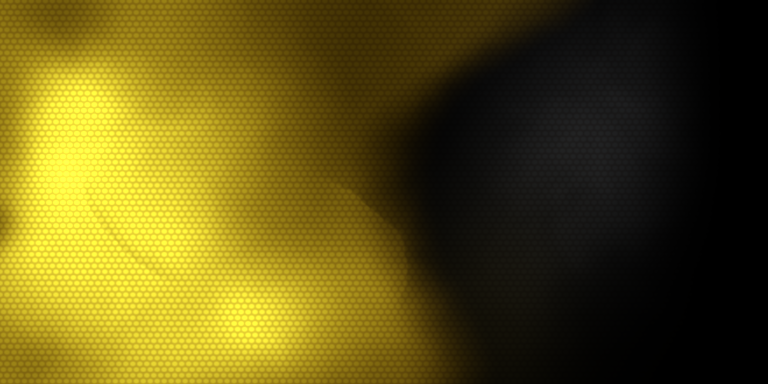
Give the GLSL for this background, as a WebGL 1 fragment shader.

```glsl
precision highp float;
// Glowing golden clouds on the left dissolve into black with a grey smoke plume.
// Soft blobs are painted into a warped brightness field, which a gold ramp colours;
// a fine staggered scale weave is laid over everything.
uniform vec2 u_resolution;

#define WARP 0.085
#define WEAVE_CELL vec2(0.0182, 0.0150)
#define WEAVE_DEPTH 0.20
#define SMOKE_LEVEL 0.115
#define EDGE_SOFTNESS 0.13
#define MOTTLE 0.16

float hash(vec2 p) {
  vec3 q = fract(vec3(p.xyx) * 0.1031);
  q += dot(q, q.yzx + 33.33);
  return fract((q.x + q.y) * q.z);
}

float noise(vec2 p) {
  vec2 i = floor(p), f = fract(p);
  f = f * f * (3.0 - 2.0 * f);
  return mix(mix(hash(i), hash(i + vec2(1.0, 0.0)), f.x),
             mix(hash(i + vec2(0.0, 1.0)), hash(i + 1.0), f.x), f.y);
}

float fbm(vec2 p) {
  float sum = 0.0, amp = 0.5;
  for (int i = 0; i < 5; i++) {
    sum += amp * noise(p);
    p = mat2(1.6, 1.2, -1.2, 1.6) * p + 7.3;
    amp *= 0.5;
  }
  return sum;
}

// Soft elliptical weight, 1 at the centre
float blob(vec2 p, vec2 centre, vec2 radius) {
  vec2 q = (p - centre) / radius;
  return exp(-dot(q, q));
}

// Crisp outer edge of a puff, fading inwards and limited to one side
float rim(vec2 p, vec2 centre, float radius, vec2 side) {
  vec2 q = p - centre;
  float depth = radius - length(q);
  float facing = smoothstep(0.45, 0.95, dot(normalize(q + 0.0001), normalize(side)));
  return smoothstep(-0.004, 0.006, depth) * exp(-max(depth, 0.0) / 0.05) * facing;
}

// Brightness of the golden clouds
float goldLevel(vec2 p) {
  float level = mix(0.55, 0.25, smoothstep(0.35, 0.95, p.x));

  // Broad body
  level = mix(level, 0.60, blob(p, vec2(0.82, 0.22), vec2(0.34, 0.30)));
  level = mix(level, 0.74, blob(p, vec2(0.48, 0.62), vec2(0.24, 0.20)));
  level = mix(level, 0.86, blob(p, vec2(0.38, 0.12), vec2(0.32, 0.20)));
  level = mix(level, 0.88, blob(p, vec2(0.20, 0.30), vec2(0.24, 0.16)));

  // Hot cores
  level = mix(level, 0.96, blob(p, vec2(0.20, 0.74), vec2(0.13, 0.13)));
  level = mix(level, 1.10, blob(p, vec2(0.20, 0.52), vec2(0.19, 0.24)));
  level = mix(level, 1.00, blob(p, vec2(0.43, 0.39), vec2(0.17, 0.18)));
  level = mix(level, 1.00, blob(p, vec2(0.67, 0.17), vec2(0.16, 0.13)));

  // Dim pockets along the border
  level = mix(level, 0.42, blob(p, vec2(0.15, 0.98), vec2(0.13, 0.10)));
  level = mix(level, 0.58, blob(p, vec2(0.00, 0.72), vec2(0.08, 0.20)));
  level = mix(level, 0.45, blob(p, vec2(-0.01, 0.41), vec2(0.06, 0.07)));
  level = mix(level, 0.56, blob(p, vec2(0.06, 0.05), vec2(0.20, 0.10)));
  return level;
}

// Gold region: a diagonal upper border and a bulging lower one
float goldMask(vec2 p) {
  float edge = 1.03 + 0.42 * smoothstep(0.62, 1.05, p.y)
             + 0.13 * (1.0 - smoothstep(0.0, 0.50, p.y));
  return 1.0 - smoothstep(edge - EDGE_SOFTNESS, edge + EDGE_SOFTNESS, p.x);
}

vec3 goldRamp(float level) {
  return vec3(level, level * (0.68 + 0.26 * level), 0.24 * level * level);
}

// Dark gaps between staggered rows of scales
float weaveGap(vec2 p) {
  vec2 q = p / WEAVE_CELL;
  q.x += 0.5 * mod(floor(q.y), 2.0);
  return smoothstep(0.18, 0.58, length(fract(q) - 0.5));
}

void main() {
  vec2 uv = gl_FragCoord.xy / u_resolution * vec2(2.0, 1.0);
  vec2 drift = vec2(fbm(uv * 4.0), fbm(uv * 4.0 + 19.7)) - 0.48;
  vec2 p = uv + WARP * drift;
  float mottle = fbm(uv * 5.0 + drift * 2.0 + 41.0) - 0.48;

  // Golden clouds with two crisp curled edges
  float level = goldLevel(p) * (1.0 + MOTTLE * mottle);
  vec2 curl = uv + 0.13 * drift;
  level += 0.09 * rim(curl, vec2(0.82, 0.30), 0.25, vec2(1.0, 0.5));
  level -= 0.09 * rim(curl, vec2(0.48, 0.50), 0.23, vec2(-1.0, -0.7));
  vec3 colour = goldRamp(level * goldMask(p));

  // Grey smoke leaning right, plus a faint warm haze at its foot
  vec2 lean = p - vec2(1.54, 0.64);
  lean.x -= 0.32 * lean.y;
  float smoke = blob(lean, vec2(0.0), vec2(0.29, 0.36)) * (1.0 + 0.6 * mottle);
  smoke *= 1.0 - smoothstep(1.62, 1.92, uv.x);
  colour += SMOKE_LEVEL * smoke * vec3(1.0, 1.0, 1.02);
  colour += vec3(0.055, 0.045, 0.012) * blob(p, vec2(1.28, 0.18), vec2(0.22, 0.30));

  // Weave darkens green and blue a little more, giving amber gaps
  float gap = weaveGap(uv) - 0.45;
  colour *= 1.0 - WEAVE_DEPTH * gap * vec3(0.8, 1.1, 1.2);
  gl_FragColor = vec4(clamp(colour, 0.0, 1.0), 1.0);
}
```
